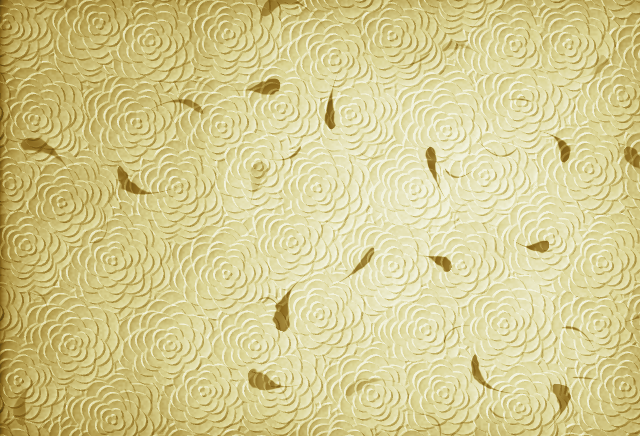
Give the GLSL for this texture, as a Shadertoy shader.

```glsl
// Cream handmade paper embossed with overlapping roses and strewn with brown petals.
// Roses are scalloped rings on a jittered grid, lit by a height difference;
// tapered flakes and fibres are scattered over them, then tone is mapped to colour.

float hash(vec2 p) {
    return fract(sin(dot(p, vec2(127.1, 311.7))) * 43758.5453);
}

float noise(vec2 p) {
    vec2 i = floor(p), f = fract(p);
    f = f * f * (3.0 - 2.0 * f);
    return mix(mix(hash(i), hash(i + vec2(1, 0)), f.x),
               mix(hash(i + vec2(0, 1)), hash(i + vec2(1, 1)), f.x), f.y);
}

// Paper relief: the innermost petal ring among nearby roses lies on top
float roseHeight(vec2 p) {
    const vec2 cell = vec2(0.19, 0.165);
    const float ringGap = 0.0142;
    float topScore = 1e3, height = 0.0;
    float row = floor(p.y / cell.y);
    for (int j = -1; j <= 1; j++)
    for (int i = -1; i <= 1; i++) {
        float y = row + float(j);
        float shift = 0.5 * mod(y, 2.0);
        vec2 id = vec2(floor(p.x / cell.x - shift) + float(i), y);
        vec2 jitter = 0.5 + 0.55 * (vec2(hash(id), hash(id + 37.0)) - 0.5);
        vec2 d = p - (id + vec2(shift, 0.0) + jitter) * cell;
        float r = length(d) / ringGap;
        float angle = atan(d.y, d.x + 1e-6);
        float first = max(0.0, floor(r - 1.9));
        for (int n = 0; n < 4; n++) {
            float ring = first + float(n);
            float petals = 3.0 + floor(ring * 1.1);
            float phase = 0.5 * petals * angle + 2.4 * ring + 6.28 * hash(id + ring * 1.7);
            float scallop = abs(cos(phase));
            // Each petal reaches out by its own amount
            float petal = mod(floor(phase / 3.14159 + 0.5), petals);
            float reach = 0.4 * hash(id * 3.1 + vec2(petal, ring));
            float edge = ring + 0.4 + reach + min(1.1, 0.3 + 0.17 * ring) * scallop;
            if (r < edge) {
                float score = ring + 0.9 * hash(id + 11.0);
                if (score < topScore) {
                    topScore = score;
                    height = exp(-1.7 * (edge - r)) * (0.35 + 0.65 * scallop);
                }
                break;
            }
        }
    }
    return height;
}

// Light minus shade, averaged over four points to smooth the creases
float emboss(vec2 p, float px) {
    vec2 light = 0.0027 * normalize(vec2(-0.8, 0.6));
    float sum = 0.0;
    for (int k = 0; k < 4; k++) {
        vec2 s = p + px * (vec2(k % 2, k / 2) - 0.5) * 0.6;
        sum += roseHeight(s - light) - roseHeight(s + light);
    }
    return 0.25 * sum;
}

// Bent, tapered scraps, one per grid cell at the given chance
float scraps(vec2 p, float cell, vec2 size, float chance, float seed, float px) {
    float cover = 0.0;
    vec2 home = floor(p / cell);
    for (int j = -1; j <= 1; j++)
    for (int i = -1; i <= 1; i++) {
        vec2 id = home + vec2(i, j), key = id + seed;
        if (hash(key) > chance) continue;
        vec2 centre = (id + 0.15 + 0.7 * vec2(hash(key + 5.3), hash(key + 9.1))) * cell;
        float a = 6.283 * hash(key + 2.7);
        vec2 q = mat2(cos(a), -sin(a), sin(a), cos(a)) * (p - centre);
        float len = size.x * (0.6 + 0.6 * hash(key + 3.9));
        float wide = size.y * (0.45 + 0.8 * hash(key + 6.4));
        float x = q.x / len;
        q.y += (hash(key + 8.2) - 0.5) * 1.1 * len * x * x;
        // Blunt at one end, drawn out to a thread at the other
        float ragged = 0.75 + 0.5 * noise(p * 90.0);
        float body = x * x < 1.0 ? wide * sqrt(1.0 - x * x) * (0.6 + 0.5 * x) * ragged : -1.0;
        float tail = 0.0014 * min(1.0 - x * x / 2.0, 9.0 - 9.0 * x);
        float d = abs(q.y) - max(body, tail);
        float strength = hash(key + 4.6) < 0.2 ? 0.35 : 0.8 + 0.2 * hash(key + 7.7);
        cover = max(cover, strength * (1.0 - smoothstep(-px, px, d)));
    }
    return cover;
}

// Brown through straw to pale cream
vec3 paperColour(float tone) {
    vec3 brown = vec3(0.53, 0.40, 0.11), ochre = vec3(0.71, 0.62, 0.31);
    vec3 straw = vec3(0.86, 0.83, 0.58), cream = vec3(0.95, 0.95, 0.87);
    vec3 c = mix(brown, ochre, clamp(tone / 0.35, 0.0, 1.0));
    c = mix(c, straw, clamp((tone - 0.35) / 0.3, 0.0, 1.0));
    c = mix(c, cream, clamp((tone - 0.65) / 0.35, 0.0, 1.0));
    return c * (1.0 + clamp(tone, -0.6, 0.0));
}

void mainImage(out vec4 fragColor, in vec2 fragCoord) {
    vec2 uv = fragCoord / iResolution.xy;
    vec2 p = fragCoord / iResolution.y;
    float px = 1.0 / iResolution.y;

    // Broad lighting: bright right of centre, aged at the left and the rim
    float tone = 0.84 - 0.38 * smoothstep(0.08, 0.8, length((uv - vec2(0.66, 0.45)) * vec2(1.1, 0.9)));
    vec2 rim = min(uv, 1.0 - uv);
    tone -= 0.12 * exp(-rim.x * 30.0) + 0.11 * exp(-rim.y * 30.0);
    tone -= 0.4 * exp(-uv.x * 150.0);
    tone += 0.1 * (noise(p * 9.0) - 0.5) + 0.1 * (noise(p * 190.0) - 0.5);

    float relief = emboss(p, px);
    tone += 0.56 * relief;

    // Pressed petals and fibres take the relief of the paper
    float petal = scraps(p, 0.235, vec2(0.047, 0.021), 0.78, 17.0, px);
    float fibre = scraps(p, 0.18, vec2(0.028, 0.0032), 0.6, 53.0, px);
    float stain = 0.03 + 0.2 * (noise(p * 60.0) - 0.4) + 0.35 * relief;
    tone = mix(tone, stain, max(petal, 0.85 * fibre));

    fragColor = vec4(paperColour(tone), 1.0);
}
```
